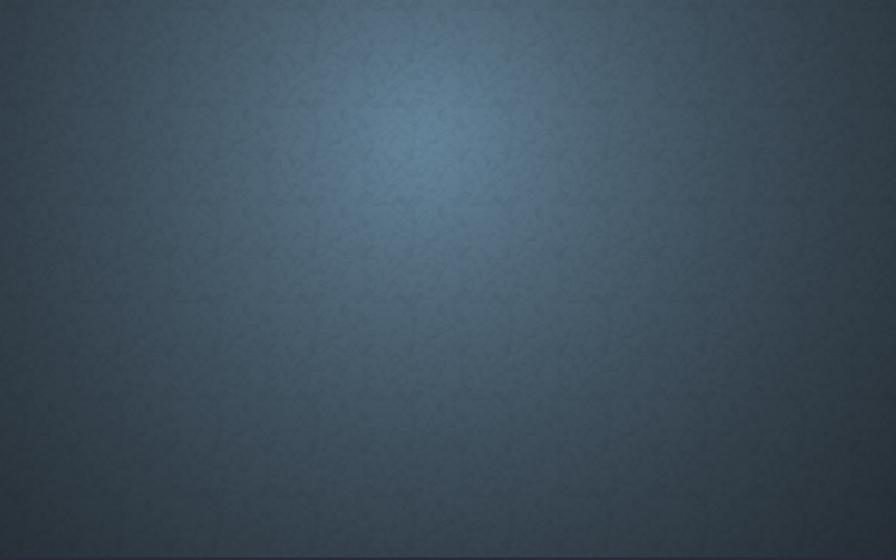
A Shadertoy shader for this background:

```glsl
float hash(vec2 p) {
    vec3 q = fract(p.xyx * 0.1031);
    q += dot(q, q.yzx + 33.33);
    return fract((q.x + q.y) * q.z);
}

// Value noise that repeats after a whole number of cells
float tiledNoise(vec2 p, vec2 period) {
    vec2 cell = floor(p), f = fract(p);
    f = f * f * (3.0 - 2.0 * f);
    vec2 a = mod(cell, period), b = mod(cell + 1.0, period);
    return mix(mix(hash(a), hash(vec2(b.x, a.y)), f.x),
               mix(hash(vec2(a.x, b.y)), hash(b), f.x), f.y);
}

// Small slanted leaf outlines with dark flecks, centred near zero
float damask(vec2 p) {
    vec2 tile = p / 0.174;
    vec2 slanted = vec2(tile.x + tile.y, tile.y - tile.x);
    float curl = tiledNoise(tile * 9.0 + 2.3, vec2(9.0)) - 0.5;
    float leaf = tiledNoise(slanted * vec2(8.0, 11.0) + curl, vec2(8.0, 11.0));
    float outline = 1.0 - smoothstep(0.04, 0.15, abs(leaf - 0.5));
    float fleck = smoothstep(0.6, 0.8, tiledNoise(tile * 21.0 + curl, vec2(21.0)));
    return 0.42 - 0.6 * outline - 0.5 * fleck;
}

void mainImage(out vec4 fragColor, in vec2 fragCoord) {
    vec2 p = fragCoord / iResolution.y;
    float aspect = iResolution.x / iResolution.y;

    // Blue glow fading towards the corners
    vec2 fromGlow = p - vec2(0.475 * aspect, 0.75);
    float radius = sqrt(dot(fromGlow, fromGlow) + 0.003);
    vec3 color = vec3(0.398, 0.522, 0.606) * exp(-radius * vec3(0.9, 0.96, 0.96));

    // Woven pattern
    color *= 1.0 + 0.055 * damask(p);

    // Thin violet line along the bottom
    float line = 1.0 - smoothstep(0.003, 0.006, p.y);
    color = mix(color, vec3(0.17, 0.16, 0.23), line);

    fragColor = vec4(color, 1.0);
}
```
